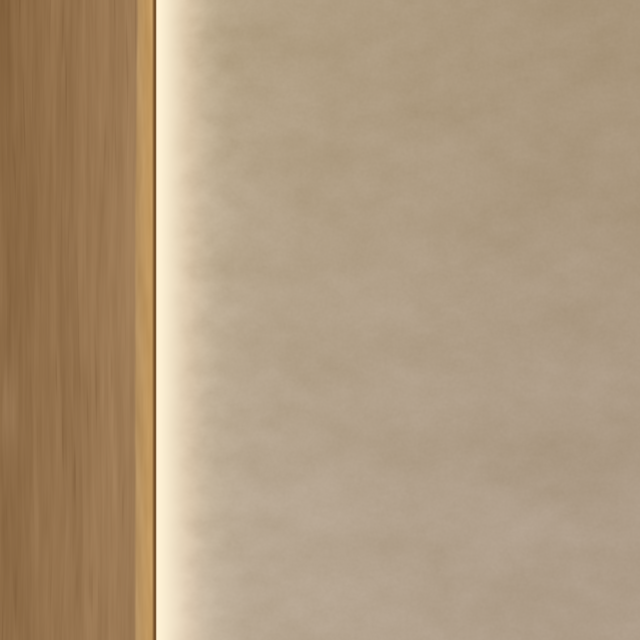
A three.js fragment shader for this texture:

```glsl
varying vec2 vUv;

vec2 hashGradient(vec2 cell) {
  vec2 k = vec2(dot(cell, vec2(127.1, 311.7)), dot(cell, vec2(269.5, 183.3)));
  return fract(sin(k) * 43758.5) * 2.0 - 1.0;
}

float gradientNoise(vec2 p) {
  vec2 i = floor(p), f = fract(p);
  vec2 w = f * f * f * (f * (f * 6.0 - 15.0) + 10.0);
  float low = mix(dot(hashGradient(i), f),
                  dot(hashGradient(i + vec2(1, 0)), f - vec2(1, 0)), w.x);
  float high = mix(dot(hashGradient(i + vec2(0, 1)), f - vec2(0, 1)),
                   dot(hashGradient(i + 1.0), f - 1.0), w.x);
  return mix(low, high, w.y);
}

float fbm(vec2 p) {
  float sum = 0.0, amplitude = 0.5;
  for (int i = 0; i < 5; i++) {
    sum += amplitude * gradientNoise(p);
    p = mat2(1.6, 1.2, -1.2, 1.6) * p + 7.3;
    amplitude *= 0.5;
  }
  return sum;
}

// Plaster lit from the hidden lamp behind the panel
vec3 plasterWall(vec2 uv) {
  float d = max(uv.x - 0.245, 0.0);
  vec3 color = mix(vec3(0.705, 0.638, 0.557), vec3(0.685, 0.612, 0.507), smoothstep(0.1, 1.0, uv.y));
  color -= vec3(0.025, 0.027, 0.025) * smoothstep(0.4, 1.0, uv.x);
  color += vec3(0.035, 0.038, 0.03) * exp(-d / 0.14);

  float cloud = fbm(uv * vec2(5.0, 8.0) + 3.1);
  float mottle = fbm(uv * vec2(24.0, 30.0));
  float grain = gradientNoise(uv * 150.0) + 0.6 * gradientNoise(uv * 260.0 + 9.0);
  color += vec3(0.06, 0.065, 0.085) * cloud + vec3(0.03, 0.032, 0.04) * mottle;
  color += 0.012 * grain;

  float reach = 0.056 * (1.0 + 0.2 * gradientNoise(vec2(2.0, uv.y * 7.0)) + 0.35 * mottle * smoothstep(0.015, 0.05, d));
  float glow = exp(-pow(d / reach, 1.5));
  color = mix(color, vec3(1.0, 0.95, 0.84), glow);
  float blush = exp(-pow((d - 0.05) / 0.022, 2.0));
  return color + vec3(0.012, -0.004, -0.008) * blush;
}

// Broad face of the panel with vertical fibres
vec3 woodFace(vec2 uv) {
  float warp = 0.006 * gradientNoise(vec2(uv.x * 8.0, uv.y * 2.5));
  float x = uv.x + warp;
  float bands = fbm(vec2(x * 32.0, uv.y * 1.3));
  float fibres = gradientNoise(vec2(x * 120.0, uv.y * 4.0));
  float fine = gradientNoise(vec2(x * 260.0, uv.y * 14.0 + 5.0));
  float pores = smoothstep(0.2, 0.55, gradientNoise(vec2(x * 150.0 + 20.0, uv.y * 6.0)));
  vec3 color = mix(vec3(0.565, 0.432, 0.288), vec3(0.61, 0.475, 0.33), smoothstep(0.0, 0.2, uv.x));
  color -= 0.03 * smoothstep(0.4, 1.0, uv.y) * smoothstep(0.2, 0.0, uv.x);
  color += vec3(0.11, 0.105, 0.095) * bands + 0.035 * fibres + 0.022 * fine;
  color -= vec3(0.045, 0.045, 0.04) * pores;
  float paleKnot = length((uv - vec2(0.012, 0.36)) / vec2(0.015, 0.07));
  return color + 0.045 * exp(-paleKnot * paleKnot);
}

// Narrow lit edge of the panel
vec3 woodEdge(vec2 uv) {
  float streak = gradientNoise(vec2(uv.x * 95.0 + uv.y * 3.0, uv.y * 5.0));
  float fine = gradientNoise(vec2(uv.x * 230.0, uv.y * 22.0));
  vec3 color = mix(vec3(0.71, 0.565, 0.375), vec3(0.765, 0.60, 0.375), smoothstep(0.212, 0.235, uv.x));
  return color + vec3(0.06, 0.065, 0.07) * streak + 0.025 * fine;
}

void main() {
  vec2 uv = vUv;
  float corner = 0.2115 + 0.003 * smoothstep(0.6, 1.0, uv.y) + 0.0015 * gradientNoise(vec2(4.0, uv.y * 14.0));
  vec3 color = mix(woodFace(uv), woodEdge(uv), smoothstep(corner - 0.0025, corner + 0.0025, uv.x));

  // Shadow line where the panel stops
  float gap = smoothstep(0.2365, 0.242, uv.x);
  color = mix(color, vec3(0.40, 0.26, 0.12), 0.9 * gap);
  color = mix(color, plasterWall(uv), smoothstep(0.2425, 0.2455, uv.x));
  gl_FragColor = vec4(clamp(color, 0.0, 1.0), 1.0);
}
```
